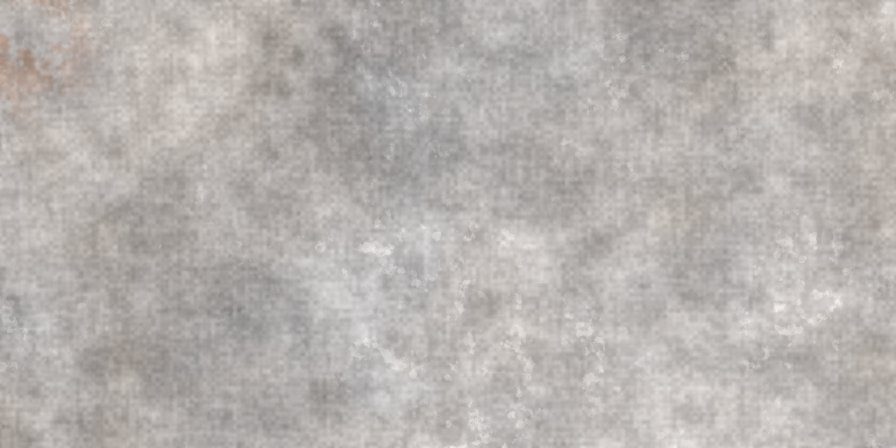
A Shadertoy shader for this texture:

```glsl
// Weathered grey concrete: soft clouds, fine grain, pale chips and faint rust.
#define BASE_COLOR   vec3(0.710, 0.692, 0.681)
#define RUST_COLOR   vec3(0.64, 0.50, 0.42)
#define CLOUD_SCALE  2.6
#define CLOUD_DEPTH  0.32
#define MOTTLE_SCALE 15.0
#define MOTTLE_DEPTH 0.21
#define GRAIN_SCALE  105.0
#define GRAIN_DEPTH  0.09
#define FIBRE_DEPTH  0.045
#define STAIN_DEPTH  0.055
#define CHIP_DEPTH   0.085
#define EDGE_LIGHT   0.03

float hash(vec2 cell) {
    return fract(sin(dot(cell, vec2(127.1, 311.7))) * 43758.5453);
}

float noise(vec2 p) {
    vec2 cell = floor(p);
    vec2 f = fract(p);
    f = f * f * (3.0 - 2.0 * f);
    float low = mix(hash(cell), hash(cell + vec2(1, 0)), f.x);
    float high = mix(hash(cell + vec2(0, 1)), hash(cell + vec2(1, 1)), f.x);
    return mix(low, high, f.y);
}

// Layered noise, rotated at each octave to hide the lattice; mean 0.5.
float fbm(vec2 p) {
    const mat2 turn = mat2(0.8, 0.6, -0.6, 0.8);
    float sum = 0.0, weight = 1.0, total = 0.0;
    for (int i = 0; i < 5; i++) {
        sum += weight * noise(p);
        total += weight;
        weight *= 0.55;
        p = turn * p * 2.03 + 17.3;
    }
    return sum / total;
}

// Broad trowelled clouds with smaller mottling.
float cloudTone(vec2 p) {
    vec2 warp = vec2(fbm(p * 3.0 + 4.1), fbm(p * 3.0 + 31.7)) - 0.5;
    float cloud = fbm(p * CLOUD_SCALE + warp * 1.5 + 8.0) - 0.5;
    float mottle = fbm(p * MOTTLE_SCALE + 53.0) - 0.5;
    return cloud * CLOUD_DEPTH + mottle * MOTTLE_DEPTH;
}

// Sandy grain and short brushed fibres in both directions.
float grainTone(vec2 p) {
    float grain = noise(p * GRAIN_SCALE) - 0.5;
    float upright = noise(p * vec2(120.0, 16.0) + 9.0) - 0.5;
    float level = noise(p * vec2(16.0, 120.0) + 71.0) - 0.5;
    return grain * GRAIN_DEPTH + (upright + level) * FIBRE_DEPTH;
}

// Small pale chips, gathered in loose patches, with a few thin scrapes.
float chipMask(vec2 p) {
    float patches = smoothstep(0.44, 0.64, fbm(p * 4.5 + 22.0));
    float chips = smoothstep(0.60, 0.72, fbm(p * 38.0 + 90.0));
    float line = abs(noise(p * vec2(9.0, 15.0) + 40.0) - 0.5);
    float scrape = 1.0 - smoothstep(0.0, 0.035, line);
    scrape *= smoothstep(0.62, 0.8, noise(p * 19.0 + 6.0));
    return chips * mix(0.15, 1.0, patches) + 0.3 * scrape * patches;
}

// Dark damp stains broken up by pitting.
float stainMask(vec2 p) {
    float stain = smoothstep(0.52, 0.70, fbm(p * 5.5 + 130.0));
    float pits = smoothstep(0.60, 0.76, fbm(p * 45.0 + 61.0));
    return stain * (0.8 + 0.6 * pits) + 0.25 * pits;
}

void mainImage(out vec4 fragColor, in vec2 fragCoord) {
    vec2 p = fragCoord / iResolution.y;
    float width = iResolution.x / iResolution.y;

    float tone = cloudTone(p) + grainTone(p);
    tone -= STAIN_DEPTH * stainMask(p);
    tone += CHIP_DEPTH * chipMask(p);

    // Worn, paler rim along the sides and bottom
    float rim = min(min(p.x, width - p.x), p.y);
    rim += 0.08 * (fbm(p * 9.0 + 12.0) - 0.5);
    tone += EDGE_LIGHT * (1.0 - smoothstep(0.0, 0.06, rim));

    // Slight warm and cool drift over the grey
    float warmth = fbm(p * 3.5 + 200.0) - 0.5;
    vec3 color = BASE_COLOR + tone + warmth * vec3(0.045, 0.0, -0.045);

    // Rust seeping from the upper left corner
    float corner = 1.0 - smoothstep(0.02, 0.28, length(p - vec2(0.02, 0.92)));
    float rust = corner * smoothstep(0.46, 0.66, fbm(p * 16.0 + 77.0));
    color = mix(color, RUST_COLOR + tone, 0.6 * rust);

    fragColor = vec4(clamp(color, 0.0, 1.0), 1.0);
}
```
